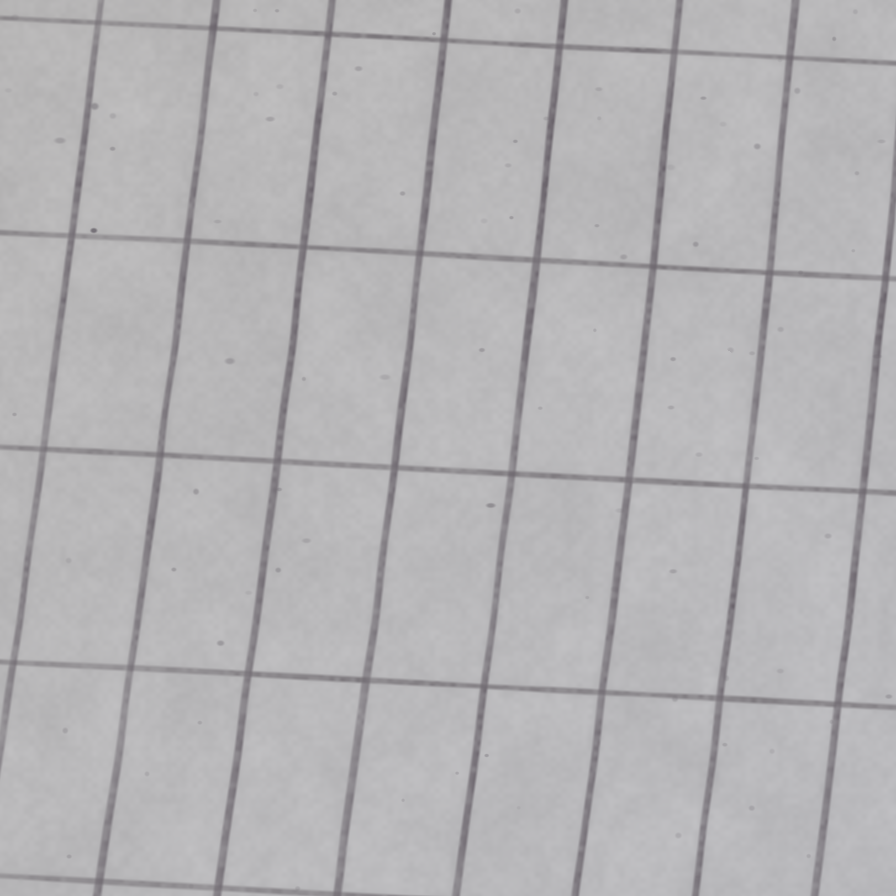
Give the GLSL for this pattern, as a WebGL 2 fragment shader.

```glsl
#version 300 es
precision highp float;

uniform vec2 u_resolution;
out vec4 fragColor;

float hash(vec2 p) {
    return fract(sin(dot(p, vec2(127.1, 311.7))) * 43758.5453);
}

float noise(vec2 p) {
    vec2 cell = floor(p), f = fract(p);
    f = f * f * (3.0 - 2.0 * f);
    return mix(mix(hash(cell), hash(cell + vec2(1, 0)), f.x),
               mix(hash(cell + vec2(0, 1)), hash(cell + vec2(1, 1)), f.x), f.y);
}

float fbm(vec2 p) {
    float sum = 0.0, weight = 0.5;
    for (int i = 0; i < 4; i++) {
        sum += weight * noise(p);
        p = p * 2.03 + 17.3;
        weight *= 0.5;
    }
    return sum / 0.9375;
}

// Soft-edged stroke around a signed distance
float stroke(float d, float halfWidth) {
    float soft = max(0.0022, 0.8 / u_resolution.y);
    return 1.0 - smoothstep(halfWidth - soft, halfWidth + soft, abs(d));
}

// Ink strength along one ruled line: slow fading, short breaks and grain
float ink(float id, float along) {
    float fade = noise(vec2(along * 6.0, id * 13.7 + 3.0));
    float breaks = noise(vec2(along * 38.0, id * 9.1 + 40.0));
    return 0.5 + 0.38 * fade + 0.2 * breaks;
}

// Sparse dark fibres and dots, at most one per cell
float specks(vec2 p, float count, float density, float radius) {
    vec2 cell = floor(p * count);
    vec2 center = 0.25 + 0.5 * vec2(hash(cell + 5.1), hash(cell + 9.7));
    vec2 d = (fract(p * count) - center) / count;
    d.x *= mix(0.5, 1.1, hash(cell + 2.3));
    float size = radius * mix(0.5, 1.0, hash(cell + 7.9));
    float dotMask = 1.0 - smoothstep(size * 0.3, size, length(d));
    return dotMask * step(hash(cell), density) * mix(0.3, 1.0, hash(cell + 4.4));
}

void main() {
    vec2 uv = gl_FragCoord.xy / u_resolution;
    vec2 p = vec2(uv.x, 1.0 - uv.y);

    // Paper: mottling, fine grain and a faint cool shift low on the right
    float mottle = fbm(p * 14.0) - 0.5;
    float grain = noise(p * 170.0) - 0.5;
    float pits = noise(p * vec2(85.0, 75.0) + 31.0) - 0.5;
    vec3 color = vec3(0.727, 0.724, 0.731);
    color += 0.045 * mottle + 0.02 * grain + 0.018 * pits;
    color += vec3(0.004, 0.006, 0.012) * (p.x + p.y - 1.0);

    // Specks, denser toward the upper right
    float dirt = specks(p, 34.0, 0.05 + 0.12 * p.x * (1.0 - p.y), 0.005);
    dirt = max(dirt * 0.35, 0.8 * specks(p + 0.37, 9.0, 0.05, 0.006));
    color = mix(color, vec3(0.40, 0.38, 0.41), dirt);

    // Leaning columns, spreading slightly toward the bottom
    float wobble = 0.0022 * (noise(p * vec2(5.0, 13.0)) - 0.5);
    float bow = 0.02 * p.y * (1.0 - p.y);
    float columnStep = 0.1293 + 0.0042 * p.y;
    float column = (p.x - 0.112 + 0.137 * p.y - bow + wobble) / columnStep;
    float columnId = floor(column + 0.5);
    float columnDist = (column - columnId) * columnStep;
    float columnInk = ink(columnId, p.y) + 0.14 * (p.x - p.y);
    float columnWidth = 0.0034 + 0.0012 * noise(vec2(p.y * 9.0, columnId * 5.3));

    // Gently falling rows, thinner and paler
    float row = (p.y - 0.019 - 0.052 * p.x + wobble) / 0.2398;
    float rowId = floor(row + 0.5);
    float rowDist = (row - rowId) * 0.2398;
    float rowInk = ink(rowId + 50.0, p.x) * 0.78 + 0.1 * (p.x - 0.5);
    float rowWidth = 0.0024 + 0.001 * noise(vec2(p.x * 11.0, rowId * 7.7));

    // Blurred halo, then the strokes, each darker on its right or lower side
    float halo = max(exp(-pow(columnDist / 0.007, 2.0)),
                     0.6 * exp(-pow(rowDist / 0.006, 2.0)));
    color -= 0.025 * halo;
    float edge = 0.85 + 0.15 * smoothstep(-0.003, 0.003, columnDist);
    float texture_ = 0.9 + 0.4 * grain;
    float rowMask = stroke(rowDist, rowWidth) * rowInk * texture_;
    float columnMask = stroke(columnDist, columnWidth) * columnInk * edge * texture_;
    color = mix(color, vec3(0.43, 0.41, 0.43), clamp(rowMask, 0.0, 1.0));
    color = mix(color, vec3(0.42, 0.395, 0.425), clamp(columnMask, 0.0, 1.0));

    fragColor = vec4(clamp(color, 0.0, 1.0), 1.0);
}
```
